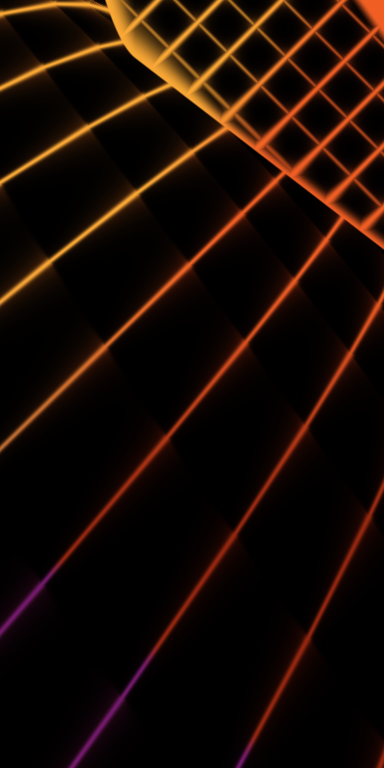
Give the GLSL for this background, as a Shadertoy shader.

```glsl
// Glowing wire mesh draped over a dark hill, with a second mesh behind its ridge.
// Near strands join the nodes of a perspective lattice given by a formula;
// the far mesh is a repeated diagonal grid that melts into the bright ridge.

const vec3 AMBER  = vec3(0.98, 0.66, 0.21);
const vec3 ORANGE = vec3(0.94, 0.37, 0.14);
const vec3 TAN    = vec3(0.64, 0.36, 0.20);
const vec3 RED    = vec3(0.58, 0.15, 0.06);
const vec3 PURPLE = vec3(0.45, 0.10, 0.42);

float cross2(vec2 a, vec2 b) { return a.x * b.y - a.y * b.x; }

// Lattice node: strand index u, row index j (rows crowd toward the ridge)
vec2 latticeNode(float u, float j) {
    float k = pow(0.63, j - 1.0);
    return vec2(0.867 - 0.594 * k + (0.122 + 0.031 * k) * u + 0.0078 * k * u * u,
                0.326 + 0.578 * k + (0.0625 + 0.1667 * sqrt(k)) * u + 0.0078 * u * u);
}

// Height above the ridge, positive on the far side
float ridgeHeight(vec2 p) {
    float bend = max(0.0, 0.352 - p.x);
    float ridge = 0.151 + 0.77 * (p.x - 0.352) - 15.0 * bend * bend;
    return (ridge - p.y) / length(vec2(1.0, 0.77 + 30.0 * bend));
}

// Strand colour by place: amber to orange across, dimmer and purple below
vec3 strandColor(vec2 p) {
    float across = smoothstep(0.64, 0.97, p.x + 0.6 * p.y);
    float depth = smoothstep(0.6, 1.45, p.y);
    vec3 color = mix(mix(AMBER, ORANGE, across), mix(TAN, RED, across), depth);
    float violet = smoothstep(-0.05, 0.06, p.y - 1.34 - 0.92 * p.x);
    return mix(color, PURPLE, violet);
}

// One strand piece from a to b: x = core light, y = haze cut along the row
vec2 strand(vec2 p, vec2 a, vec2 b, vec2 row) {
    vec2 ab = b - a, ap = p - a;
    float t = clamp(dot(ap, ab) / dot(ab, ab), 0.0, 1.0);
    float d = length(ap - ab * t);
    float width = 0.0065 + 0.002 * t * t;
    float core = exp(-d * d / (width * width));

    float h = cross2(ap, row) / cross2(ab, row);
    float side = abs(cross2(ap, normalize(ab)));
    float inside = smoothstep(-0.02, 0.02, h) * smoothstep(1.02, 0.98, h);
    float hh = clamp(h, 0.0, 1.0);
    float haze = inside * (0.12 + 0.26 * hh) * exp(-side / (0.012 + 0.022 * hh));

    // Short flare along the row at the upper node
    vec2 dir = normalize(row);
    float along = abs(dot(p - b, dir)), off = abs(cross2(p - b, dir));
    float flare = 0.22 * exp(-along / 0.022 - off / 0.007);
    return vec2(core, haze + flare);
}

vec2 nearMesh(vec2 p) {
    vec2 light = vec2(0.0);
    for (int i = -5; i <= 4; i++) {
        for (int j = -1; j <= 4; j++) {
            float u = float(i), row = float(j);
            vec2 a = latticeNode(u, row);
            vec2 b = latticeNode(u, row + 1.0);
            vec2 s = strand(p, a, b, latticeNode(u + 1.0, row + 1.0) - b);
            light = vec2(max(light.x, s.x), light.y + s.y);
        }
    }
    return light;
}

// Distance to the nearest line of a repeated family
float lineDistance(float v, float spacing) {
    return abs(fract(v / spacing + 0.5) - 0.5) * spacing * 0.707;
}

// Far mesh: x = core light, y = haze
vec2 farMesh(vec2 p, float height) {
    float rising = lineDistance(p.x + p.y - 0.573, 0.161);
    float falling = lineDistance(p.y - p.x + 0.456, 0.141);
    float swell = 1.0 + 1.6 * exp(-height / 0.05);
    float wr = 0.0075 * swell, wf = 0.0045 * swell;
    float core = max(exp(-rising * rising / (wr * wr)),
                     0.65 * exp(-falling * falling / (wf * wf)));
    core = max(core, 0.9 * exp(-(rising + falling) / (0.012 * swell)));

    float bandWidth = mix(0.062, 0.02, smoothstep(0.35, 0.62, p.x));
    float band = exp(-height * height / (bandWidth * bandWidth));
    float corner = smoothstep(-0.015, 0.02, p.x - 0.925 - 0.72 * p.y);
    float haze = 0.25 * exp(-rising / 0.012) + 0.15 * exp(-falling / 0.01);
    return vec2(max(core, max(band, corner)), haze);
}

void mainImage(out vec4 fragColor, in vec2 fragCoord) {
    // Canvas units: x runs 0..1, y runs 0..2 downward
    vec2 p = fragCoord / iResolution.xy;
    p = vec2(p.x, 2.0 - 2.0 * p.y);

    float height = ridgeHeight(p);
    float beyond = smoothstep(-0.003, 0.003, height);
    vec2 light = mix(nearMesh(p), farMesh(p, max(height, 0.0)), beyond);

    vec3 color = strandColor(p);
    vec3 ember = color * vec3(0.85, 0.6, 0.5);
    vec3 result = mix(ember * min(light.y, 0.6), color, light.x);
    fragColor = vec4(result, 1.0);
}
```
